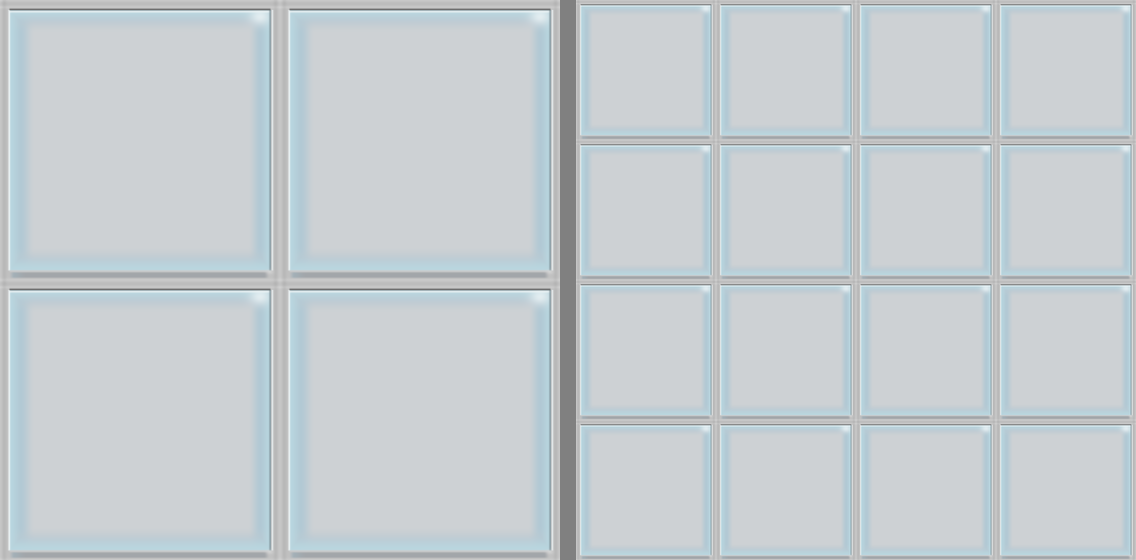
Left, the tile; right, the same tile 2 across and 2 down.
Write a Shadertoy shader that draws this pattern.

```glsl
#define REPEATS 2.0
#define CELL 384.0 // design units per repeat
#define TILE_MIN vec2(13.0, 13.5)
#define TILE_MAX vec2(371.0, 371.0)
#define FACE vec3(0.803, 0.820, 0.830)
#define RIM_SIDE vec3(0.695, 0.785, 0.830)
#define RIM_LEVEL vec3(0.738, 0.790, 0.825)
#define RIM_EDGE vec3(0.725, 0.845, 0.880)
#define GROUT vec3(0.755)
#define SHADOW vec3(0.635, 0.650, 0.665)
#define GLINT vec3(0.940, 0.965, 0.970)

// Soft stripe of half width w around zero distance
float stripe(float d, float w) {
    return exp(-d * d / (w * w));
}

// Soft interval from a to b
float span(float x, float a, float b, float soft) {
    return smoothstep(a - soft, a + soft, x) * (1.0 - smoothstep(b - soft, b + soft, x));
}

// One inside the rim, falling to zero between depths a and b
float rim(float depth, float a, float b) {
    return 1.0 - smoothstep(a, b, depth);
}

// Joint shading; q is the signed offset from the nearest joint centre
vec3 groutColor(vec2 q) {
    float grooves = stripe(abs(q.x) - 6.0, 3.0);
    float ridges = stripe(q.y, 2.5) + stripe(q.y - 10.0, 2.0);
    vec3 color = GROUT + 0.025 * stripe(q.x, 3.0) - 0.035 * grooves;
    color -= 0.015 * stripe(q.y - 5.0, 3.0);
    return color + 0.035 * ridges;
}

// Glass face with tinted bevels
vec3 glassColor(vec2 p) {
    vec2 lo = p - TILE_MIN;
    vec2 hi = TILE_MAX - p;
    float level = max(rim(lo.y, 10.0, 32.0), rim(hi.y, 10.0, 33.0));
    float side = max(rim(lo.x, 14.0, 35.0), rim(hi.x, 13.0, 31.0));
    float edgeX = max(rim(lo.x, 0.0, 18.0), rim(hi.x, 0.0, 15.0));
    float edgeY = max(rim(lo.y, 0.0, 20.0), rim(hi.y, 0.0, 22.0));

    vec3 color = mix(FACE, RIM_LEVEL, level);
    color = mix(color, RIM_SIDE, side * (1.0 - 0.4 * level));
    color = mix(color, RIM_EDGE, max(edgeX, edgeY) * 0.9);

    // Soft reflection in the upper right corner
    vec2 spot = (p - vec2(357.0, 23.0)) / vec2(14.0, 11.0);
    return mix(color, GLINT, 0.75 * exp(-dot(spot, spot)));
}

void mainImage(out vec4 fragColor, in vec2 fragCoord) {
    vec2 uv = fragCoord / iResolution.xy;
    vec2 p = fract(vec2(uv.x, 1.0 - uv.y) * REPEATS) * CELL;
    vec2 q = mod(p + 0.5 * CELL, CELL) - 0.5 * CELL;
    float pixel = REPEATS * CELL / min(iResolution.x, iResolution.y);
    float soft = max(0.9, 0.6 * pixel);
    float fine = max(1.4, 0.9 * pixel);

    float inX = span(p.x, TILE_MIN.x, TILE_MAX.x, soft);
    float inY = span(p.y, TILE_MIN.y, TILE_MAX.y, soft);

    // Joint and the shadow cast below each tile
    vec3 color = groutColor(q);
    vec3 shadow = mix(SHADOW, RIM_SIDE * 0.92, 0.6 * rim(p.x, 14.0, 38.0));
    color = mix(color, shadow, span(p.y, 373.5, 381.0, 2.0) * span(p.x, 16.0, 366.0, 4.0));

    color = mix(color, glassColor(p), inX * inY);

    // Bright outlines at left, right, top and bottom
    color = mix(color, GLINT, 0.9 * inY * stripe(p.x - 12.7, fine));
    color = mix(color, GLINT, 0.75 * inY * stripe(p.x - 373.5, fine));
    color = mix(color, GLINT, 0.8 * inX * stripe(p.y - 16.0, fine));
    color = mix(color, FACE, 0.7 * inX * stripe(p.y - 371.5, fine));

    // Dark contact lines at right and top
    color = mix(color, vec3(0.50, 0.57, 0.60), 0.8 * inY * stripe(p.x - 370.5, fine));
    color = mix(color, vec3(0.41), 0.95 * inX * stripe(p.y - 13.0, fine));

    // Small glint where the lower right corner meets the joint
    vec2 corner = (p - vec2(370.0, 373.0)) / vec2(5.0, 3.0);
    color = mix(color, vec3(0.85), 0.6 * exp(-dot(corner, corner)));

    fragColor = vec4(color, 1.0);
}
```
